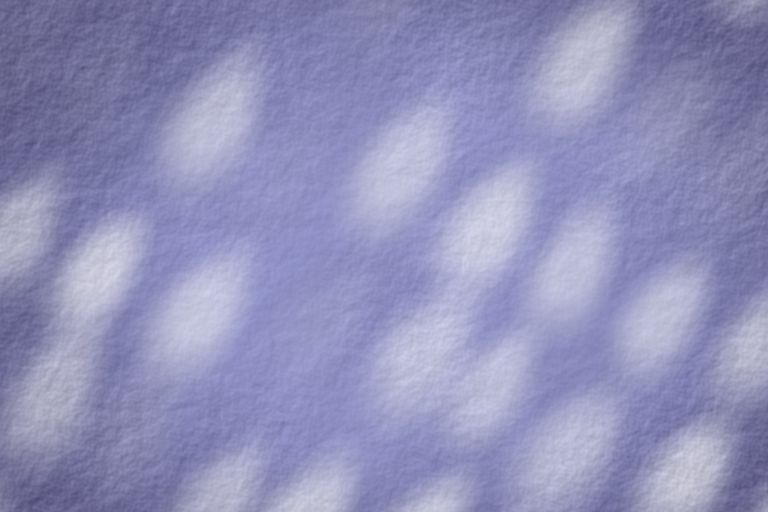
A WebGL 2 fragment shader for this texture:

```glsl
#version 300 es
precision highp float;
// Soft, slanted leaf-shaped patches of sunlight on a lavender plaster wall.

uniform vec2 u_resolution;
out vec4 fragColor;

// Colours
const vec3 WALL = vec3(0.545, 0.555, 0.755);
const vec3 SHADE = vec3(0.385, 0.375, 0.54);
const vec3 SUNLIT = vec3(0.83, 0.83, 0.895);

// Light patches, in units of canvas height
const mat2 LATTICE = mat2(0.185, -0.07, 0.165, 0.285);
const vec2 LATTICE_SHIFT = vec2(0.07, 0.03);
const vec2 PATCH_SIZE = vec2(0.175, 0.092);   // half length, half width
const float PATCH_ANGLE = 1.0;
const float ANGLE_JITTER = 0.25;
const float PLACE_JITTER = 0.32;
const float TAPER = 0.28;
const float CORE = 0.25;                      // start of the penumbra
const float RIM = 1.2;                        // end of the penumbra
const float FAINT = 0.1;

// Plaster
const float GRAIN_SCALE = 16.0;
const float RELIEF = 0.018;
const float RELIEF_STEP = 0.0025;
const vec2 LIGHT_DIR = vec2(-0.6, 0.8);
const float MOTTLE = 0.07;

vec3 hash3(vec2 p) {
    vec3 q = fract(p.xyx * vec3(0.1031, 0.1030, 0.0973));
    q += dot(q, q.yxz + 33.33);
    return fract((q.xxy + q.yzz) * q.zyx);
}

vec2 gradientAt(vec2 cell) {
    float a = 6.2832 * hash3(cell + 71.0).x;
    return vec2(cos(a), sin(a));
}

float gradientNoise(vec2 p) {
    vec2 i = floor(p), f = p - i;
    vec2 w = f * f * f * (f * (f * 6.0 - 15.0) + 10.0);
    vec2 e = vec2(1.0, 0.0);
    float a = dot(gradientAt(i), f);
    float b = dot(gradientAt(i + e.xy), f - e.xy);
    float c = dot(gradientAt(i + e.yx), f - e.yx);
    float d = dot(gradientAt(i + 1.0), f - 1.0);
    return mix(mix(a, b, w.x), mix(c, d, w.x), w.y);
}

// Fine grain with a few trowel dents
float plasterHeight(vec2 p) {
    float height = 0.0, scale = GRAIN_SCALE, gain = 0.5;
    for (int i = 0; i < 4; i++) {
        height += gain * gradientNoise(p * scale + float(i) * 17.3) / scale;
        scale *= 2.03;
        gain = min(gain * 1.35, 1.0);
        p = mat2(0.8, 0.6, -0.6, 0.8) * p;
    }
    float dent = smoothstep(0.3, 0.55, gradientNoise(p * vec2(34.0, 22.0)));
    return height - 0.012 * dent;
}

// One tapered patch: 1 in its core, 0 beyond its penumbra
float lightPatch(vec2 p, float angle, float size) {
    float c = cos(angle), s = sin(angle);
    vec2 q = vec2(c * p.x + s * p.y, c * p.y - s * p.x) / (PATCH_SIZE * size);
    q.y /= 1.0 - TAPER * clamp(q.x, -1.0, 1.2);
    return 1.0 - smoothstep(CORE, RIM, length(q));
}

// Jittered slanted lattice of patches, sparser toward the top
float sunlight(vec2 p) {
    vec2 base = floor(inverse(LATTICE) * (p - LATTICE_SHIFT));
    float dark = 1.0;
    for (int j = -2; j <= 2; j++) {
        for (int i = -2; i <= 2; i++) {
            vec2 cell = base + vec2(i, j);
            vec3 place = hash3(cell + 23.0), look = hash3(cell + 141.0);
            vec2 centre = LATTICE * (cell + 0.5 + PLACE_JITTER * (place.xy - 0.5)) + LATTICE_SHIFT;
            float chance = mix(1.0, 0.42, smoothstep(0.4, 0.95, centre.y));
            float strength = mix(FAINT, 0.95, smoothstep(-0.05, 0.3, chance - place.z));
            strength *= mix(0.72, 1.0, look.x);
            float angle = PATCH_ANGLE + ANGLE_JITTER * (look.y - 0.5);
            dark *= 1.0 - strength * lightPatch(p - centre, angle, mix(0.86, 1.08, look.z));
        }
    }
    return 1.0 - dark;
}

void main() {
    vec2 uv = gl_FragCoord.xy / u_resolution;
    vec2 p = gl_FragCoord.xy / u_resolution.y;

    // Wall tone, falling off toward the edges
    float edge = smoothstep(0.26, 0.74, length((uv - vec2(0.53, 0.47)) * vec2(1.12, 0.95)));
    float mottle = gradientNoise(p * 3.1 + 5.0) + 0.5 * gradientNoise(p * 7.3);
    vec3 colour = mix(WALL, SHADE, edge) * (1.0 + MOTTLE * mottle);

    // Sunlight with a slightly uneven penumbra
    vec2 waver = vec2(gradientNoise(p * 6.0 + 9.0), gradientNoise(p * 6.0 + 40.0));
    float light = sunlight(p + 0.012 * waver);
    colour = mix(colour, SUNLIT * (1.0 - 0.1 * edge), light);

    // Raking light over the plaster
    vec2 offset = LIGHT_DIR * RELIEF_STEP;
    float slope = (plasterHeight(p - offset) - plasterHeight(p + offset)) / (2.0 * RELIEF_STEP);
    float roughness = 0.9 + 0.6 * edge + 0.6 * gradientNoise(p * 4.0 + 60.0);
    colour += RELIEF * roughness * slope;

    fragColor = vec4(clamp(colour, 0.0, 1.0), 1.0);
}
```
